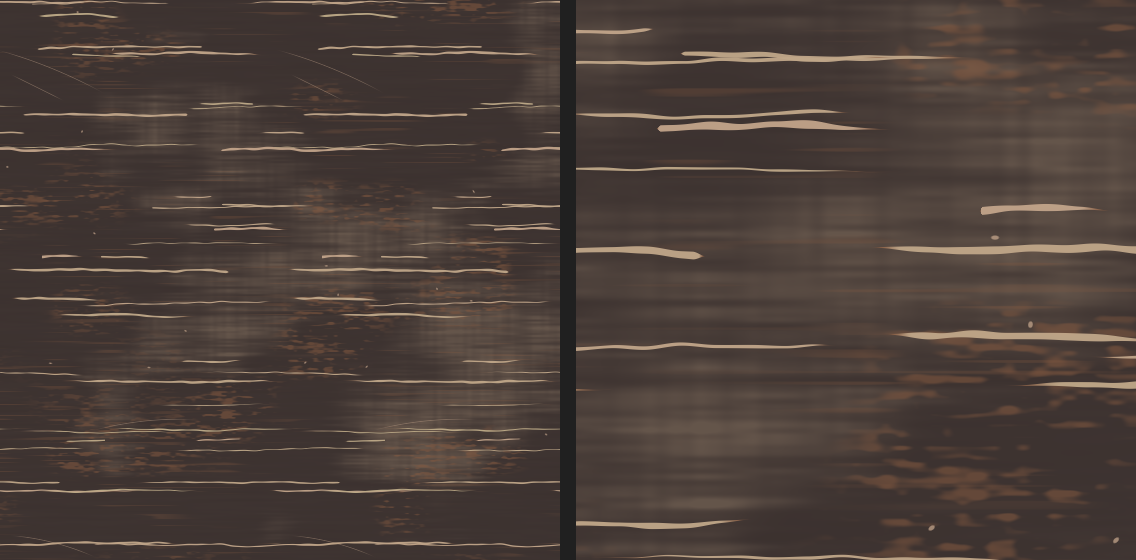
Left: the whole. Right: its middle third, enlarged.
This texture is drawn by a Shadertoy shader. Its source:

```glsl
// Dark brown worn wood crossed by thin, pale, slightly wavy horizontal strands.
// Stretched value noise makes the hazy fibre patches, rusty scuffs and scratches;
// loops scatter tapering strands and curved hairs that repeat across the width.

const vec3 BASE_BROWN  = vec3(0.240, 0.200, 0.190);
const vec3 HAZE_TAN    = vec3(0.430, 0.365, 0.315);
const vec3 RUST        = vec3(0.520, 0.350, 0.250);
const vec3 CREAM_PINK  = vec3(0.760, 0.640, 0.540);
const vec3 CREAM_STRAW = vec3(0.740, 0.670, 0.530);

const float REPEAT_X     = 0.5;
const int   STRANDS      = 39;
const float GROUP_SIZE   = 3.0;
const float GROUPS       = 13.0;
const float GROUP_SPREAD = 0.055;
const vec2  HALF_LENGTH  = vec2(0.025, 0.215);
const vec2  HALF_WIDTH   = vec2(0.0007, 0.0020);
const int   HAIRS        = 5;
const float HAIR_WIDTH   = 0.0005;
const float SPECK_CELLS  = 16.0;
const float SPECK_CHANCE = 0.09;
const float HAZE_AMOUNT    = 0.75;
const float SCUFF_AMOUNT   = 0.55;
const float SCRATCH_AMOUNT = 0.28;

float hash(vec2 p) {
    return fract(sin(dot(p, vec2(127.1, 311.7))) * 43758.55);
}

float noise(vec2 p) {
    vec2 cell = floor(p), f = fract(p);
    f = f * f * (3.0 - 2.0 * f);
    float low  = mix(hash(cell), hash(cell + vec2(1, 0)), f.x);
    float high = mix(hash(cell + vec2(0, 1)), hash(cell + vec2(1, 1)), f.x);
    return mix(low, high, f.y);
}

// Anti-aliased coverage of a shape with the given half width
float cover(float dist, float halfWidth, float pixel) {
    return clamp((halfWidth - dist) / pixel + 0.5, 0.0, 1.0) * min(1.0, 2.5 * halfWidth / pixel);
}

// Signed horizontal offset to the nearest repeat of a centre
float wrapX(float x) {
    return (fract(x / REPEAT_X + 0.5) - 0.5) * REPEAT_X;
}

vec3 wornGround(vec2 uv) {
    float fibre = 0.6 * noise(uv * vec2(7, 150)) + 0.4 * noise(uv * vec2(22, 290) + 5.0);
    float weave = noise(uv * vec2(130, 9));
    vec3 color = BASE_BROWN + 0.012 * (fibre - 0.5);

    // Hazy fibre patches with ragged edges
    float cloud = 0.7 * noise(uv * vec2(6.5, 5.5) + 3.7) + 0.3 * noise(uv * vec2(14, 17) + 9.2);
    float haze = smoothstep(0.54, 0.90, cloud + 0.14 * (fibre - 0.5));
    haze *= (0.35 + 0.9 * fibre) * (0.8 + 0.4 * weave);
    color = mix(color, HAZE_TAN, min(haze * HAZE_AMOUNT, 0.8));

    // Rusty flaked scuffs
    float patches = smoothstep(0.58, 0.85, noise(uv * vec2(7, 11) + 31.0));
    float flakes = 0.6 * noise(uv * vec2(32, 220)) + 0.4 * noise(uv * vec2(110, 300) + 7.0);
    color = mix(color, RUST, SCUFF_AMOUNT * patches * smoothstep(0.52, 0.80, flakes));

    // Faint fine scratches along the grain
    float scratch = smoothstep(0.76, 0.95, noise(uv * vec2(10, 310) + 17.0));
    scratch *= smoothstep(0.35, 0.70, noise(uv * vec2(5, 12) + 51.0));
    return mix(color, RUST, SCRATCH_AMOUNT * scratch);
}

vec3 addStrands(vec3 color, vec2 uv, float pixel) {
    for (int i = 0; i < STRANDS; i++) {
        float id = float(i), group = floor(id / GROUP_SIZE);
        float y = (group + 0.2 + 0.6 * hash(vec2(group, 71.0))) / GROUPS;
        y += GROUP_SPREAD * (hash(vec2(id, 3.0)) - 0.5);
        float dy = uv.y - y;
        if (abs(dy) > 0.02) continue;

        float dx = wrapX(uv.x - hash(vec2(id, 11.0)));
        float t = dx / mix(HALF_LENGTH.x, HALF_LENGTH.y, hash(vec2(id, 23.0)));
        dy -= 0.006 * (noise(vec2(dx * 13.0 + 40.0, id)) - 0.5);
        dy -= 0.0022 * (noise(vec2(dx * 48.0 + 40.0, id + 60.0)) - 0.5);
        dy -= 0.02 * (hash(vec2(id, 29.0)) - 0.5) * dx;

        // Each end is blunt or drawn out on its own
        float leftTaper  = mix(0.03, 0.9, pow(hash(vec2(id, 37.0)), 2.0));
        float rightTaper = mix(0.03, 0.9, pow(hash(vec2(id, 41.0)), 2.0));
        float taper = smoothstep(0.0, leftTaper, 1.0 + t) * smoothstep(0.0, rightTaper, 1.0 - t);
        float width = mix(HALF_WIDTH.x, HALF_WIDTH.y, hash(vec2(id, 47.0)));
        width *= taper * (0.7 + 0.6 * noise(vec2(dx * 55.0 + 40.0, id + 90.0)));

        vec3 tint = mix(CREAM_PINK, CREAM_STRAW, hash(vec2(id, 53.0)));
        tint = mix(RUST, tint, smoothstep(0.0, 0.6, taper));
        color = mix(color, tint, 0.95 * cover(abs(dy), width, pixel));
    }
    return color;
}

vec3 addHairs(vec3 color, vec2 uv, float pixel) {
    for (int i = 0; i < HAIRS; i++) {
        float id = float(i) + 200.0;
        float dx = wrapX(uv.x - hash(vec2(id, 5.0)));
        float slope = mix(-0.5, 0.5, hash(vec2(id, 13.0)));
        float bend = mix(-1.5, 1.5, hash(vec2(id, 19.0)));
        float dy = uv.y - hash(vec2(id, 31.0)) - slope * dx - bend * dx * dx;
        float dist = abs(dy) / length(vec2(1.0, slope + 2.0 * bend * dx));
        float reach = mix(0.04, 0.11, hash(vec2(id, 43.0)));
        float fade = smoothstep(1.0, 0.5, abs(dx) / reach);
        color = mix(color, CREAM_PINK, 0.7 * fade * cover(dist, HAIR_WIDTH, pixel));
    }
    return color;
}

vec3 addSpecks(vec3 color, vec2 uv, float pixel) {
    vec2 cell = floor(uv * SPECK_CELLS);
    vec2 center = (cell + 0.2 + 0.6 * vec2(hash(cell + 7.0), hash(cell + 19.0))) / SPECK_CELLS;
    vec2 d = uv - center;
    d.x += d.y * (hash(cell + 27.0) - 0.5);
    d *= mix(vec2(0.5, 1.0), vec2(1.0, 0.5), hash(cell + 33.0));
    float present = step(hash(cell + 45.0), SPECK_CHANCE);
    return mix(color, CREAM_PINK, 0.75 * present * cover(length(d), 0.0012, pixel));
}

void mainImage(out vec4 fragColor, in vec2 fragCoord) {
    vec2 uv = fragCoord / iResolution.y;
    float pixel = 1.0 / iResolution.y;
    vec3 color = wornGround(uv);
    color = addHairs(color, uv, pixel);
    color = addStrands(color, uv, pixel);
    color = addSpecks(color, uv, pixel);
    fragColor = vec4(color, 1.0);
}
```
